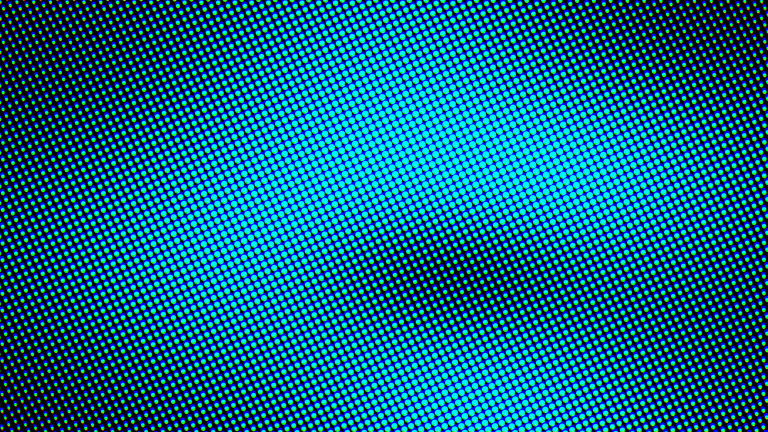
Reproduce this pattern procedurally as a WebGL 1 fragment shader.

```glsl
precision highp float;

uniform vec2 u_resolution;

const float CELLS_PER_HEIGHT = 57.6;
const float SCREEN_ANGLE = 0.46;
const vec3 BACKGROUND = vec3(0.01, 0.02, 0.045);
const vec3 DOT_LIGHT = vec3(0.85, 0.95, 0.97);

mat2 rotation(float angle) {
    float c = cos(angle);
    float s = sin(angle);
    return mat2(c, s, -s, c);
}

// Soft elliptical glow, 1 at its centre
float glow(vec2 p, vec2 centre, vec2 radii) {
    vec2 d = (p - centre) / radii;
    return exp(-dot(d, d));
}

// Broad light field behind the dot screen
float lightField(vec2 p) {
    float light = 0.17;
    light += 0.60 * glow(p, vec2(0.90, 0.80), vec2(0.46, 0.42));
    light += 0.62 * glow(p, vec2(1.38, 0.58), vec2(0.42, 0.24));
    light += 0.55 * glow(p, vec2(0.50, 0.42), vec2(0.44, 0.32));
    light += 0.70 * glow(p, vec2(1.13, 0.04), vec2(0.44, 0.25));
    light -= 0.45 * glow(p, vec2(1.03, 0.37), vec2(0.27, 0.13));
    light -= 0.20 * glow(p, vec2(0.00, 0.00), vec2(0.30, 0.30));
    light -= 0.15 * glow(p, vec2(0.00, 0.85), vec2(0.35, 0.25));
    light -= 0.15 * glow(p, vec2(1.65, 0.95), vec2(0.35, 0.15));
    return clamp(light, 0.0, 1.0);
}

// Red survives only as faint specks toward the corners
float redStrength(vec2 p, vec2 middle) {
    float edge = length((p - middle) / middle);
    return mix(0.18, 0.75, smoothstep(0.85, 1.4, edge));
}

// Cell coordinates of one colour screen, shifted in canvas directions
vec2 screenCell(vec2 p, vec2 shift) {
    return rotation(-SCREEN_ANGLE) * (p * CELLS_PER_HEIGHT - shift);
}

// Canvas position of the centre of the cell
vec2 cellCentre(vec2 cell, vec2 shift) {
    vec2 centre = floor(cell) + 0.5;
    return (rotation(SCREEN_ANGLE) * centre + shift) / CELLS_PER_HEIGHT;
}

float disc(vec2 cell, float radius, float softness) {
    float d = length(fract(cell) - 0.5) - radius;
    return 1.0 - smoothstep(-softness, softness, d);
}

float toneDot(vec2 p, vec2 shift, float smallest, float largest, float softness) {
    vec2 cell = screenCell(p, shift);
    float tone = lightField(cellCentre(cell, shift));
    return disc(cell, mix(smallest, largest, tone), softness);
}

void main() {
    vec2 p = gl_FragCoord.xy / u_resolution.y;
    vec2 middle = 0.5 * u_resolution / u_resolution.y;
    float softness = 0.7 * CELLS_PER_HEIGHT / u_resolution.y;

    // Misregistered red, green and blue screens
    vec2 redShift = vec2(0.10, -0.34);
    vec2 greenShift = vec2(0.04, -0.14);
    vec2 blueShift = vec2(-0.04, 0.14);

    float red = redStrength(p, middle) * disc(screenCell(p, redShift), 0.14, softness);
    float green = toneDot(p, greenShift, 0.19, 0.47, softness);
    float blue = toneDot(p, blueShift, 0.22, 0.55, softness);

    vec3 color = mix(BACKGROUND, DOT_LIGHT, vec3(red, green, blue));
    gl_FragColor = vec4(color, 1.0);
}
```
